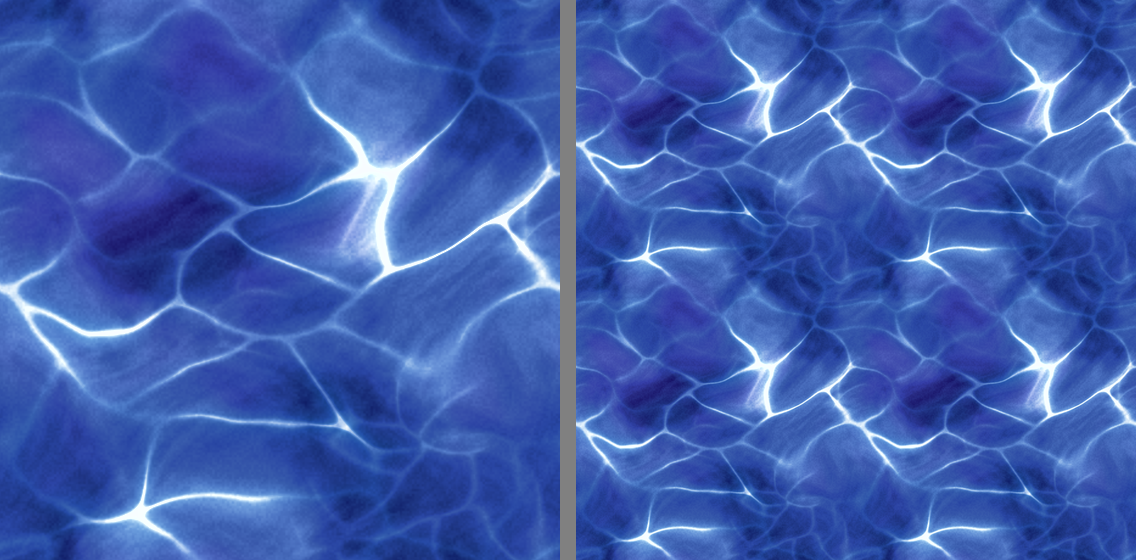
Left: one tile. Right: repeated 2 by 2.
Reproduce this texture procedurally as a three.js fragment shader.

```glsl
// Seamless blue water caustics: two warped, wrapping Voronoi webs give tapering
// light filaments with soft halos, laid over smoky, streaked, grainy depths.
// A single light level is built up and then mapped through a blue palette.

#define ORIGIN vec2(0.384, 0.571)  // part of the endless pattern shown
#define WEB_CELLS vec2(4.0, 6.0)   // main light cells across and up
#define FINE_CELLS vec2(6.0, 8.0)  // faint secondary cells
#define WARP 0.13                  // broad bending of the filaments
#define CURL 0.075                 // tighter bending
#define BASE_LEVEL 1.05            // average depth on the palette
#define CLOUDS 6.8                 // contrast of the smoky depths
#define HALO 1.7                   // glow around filaments
#define CORE 2.7                   // brightness of filament cores
#define STREAKS 0.8                // fibrous texture
#define GRAIN 0.42                 // fine speckle

varying vec2 vUv;

vec2 hash22(vec2 p) {
  vec3 q = fract(p.xyx * vec3(0.1031, 0.1030, 0.0973));
  q += dot(q, q.yzx + 33.33);
  return fract((q.xx + q.yz) * q.zy);
}

// Hash of a lattice cell that repeats after a whole period
vec2 cellHash(vec2 cell, vec2 period, float seed) {
  return hash22(floor(mod(cell + 0.5, period)) + seed * 17.3);
}

// Wrapping value noise, 0 to 1
float noise(vec2 uv, vec2 period, float seed) {
  vec2 p = uv * period;
  vec2 i = floor(p), f = p - i;
  f = f * f * f * (f * (f * 6.0 - 15.0) + 10.0);
  float a = cellHash(i, period, seed).x;
  float b = cellHash(i + vec2(1.0, 0.0), period, seed).x;
  float c = cellHash(i + vec2(0.0, 1.0), period, seed).x;
  float d = cellHash(i + vec2(1.0, 1.0), period, seed).x;
  return mix(mix(a, b, f.x), mix(c, d, f.x), f.y);
}

float fbm(vec2 uv, vec2 period, float seed) {
  float sum = 0.0, weight = 0.5;
  for (int k = 0; k < 5; k++) {
    sum += weight * noise(uv, period, seed + float(k));
    period *= 2.0;
    weight *= 0.52;
  }
  return sum;
}

vec2 bend(vec2 uv, vec2 period, float seed) {
  return vec2(noise(uv, period, seed), noise(uv, period, seed + 1.0)) - 0.5;
}

float smoothMin(float a, float b, float k) {
  float h = max(k - abs(a - b), 0.0) / k;
  return min(a, b) - 0.25 * h * h * k;
}

// Rounded distance to the nearest wrapping Voronoi border, in cell units
float borderDistance(vec2 uv, vec2 period, float seed) {
  vec2 p = uv * period;
  vec2 i = floor(p), f = p - i;
  vec2 nearest = vec2(0.0);
  float best = 100.0, border = 100.0;
  for (int k = 0; k < 25; k++) {
    vec2 o = vec2(mod(float(k), 5.0), floor((float(k) + 0.5) / 5.0)) - 2.0;
    vec2 r = o + 0.1 + 0.8 * cellHash(i + o, period, seed) - f;
    if (dot(r, r) < best) { best = dot(r, r); nearest = r; }
  }
  for (int k = 0; k < 25; k++) {
    vec2 o = vec2(mod(float(k), 5.0), floor((float(k) + 0.5) / 5.0)) - 2.0;
    vec2 r = o + 0.1 + 0.8 * cellHash(i + o, period, seed) - f;
    vec2 across = r - nearest;
    if (dot(across, across) > 0.0001)
      border = smoothMin(border, dot(0.5 * (r + nearest), normalize(across)), 0.09);
  }
  return max(border, 0.0);
}

// Palette from deep navy (level -1) to white (level 6)
vec3 waterColor(float level) {
  vec3 c = mix(vec3(0.05, 0.09, 0.38), vec3(0.11, 0.20, 0.50), clamp(level + 1.0, 0.0, 1.0));
  c = mix(c, vec3(0.16, 0.27, 0.64), clamp(level, 0.0, 1.0));
  c = mix(c, vec3(0.22, 0.35, 0.67), clamp(level - 1.0, 0.0, 1.0));
  c = mix(c, vec3(0.31, 0.46, 0.77), clamp(level - 2.0, 0.0, 1.0));
  c = mix(c, vec3(0.43, 0.59, 0.85), clamp(level - 3.0, 0.0, 1.0));
  c = mix(c, vec3(0.69, 0.80, 0.94), clamp(level - 4.0, 0.0, 1.0));
  return mix(c, vec3(0.97, 0.99, 1.0), clamp(level - 5.0, 0.0, 1.0));
}

void main() {
  // Bent coordinates shared by all layers
  vec2 st = vUv + ORIGIN;
  vec2 uv = st + WARP * bend(st, vec2(3.0), 1.0) + CURL * bend(st, vec2(7.0), 3.0);
  vec2 wavy = uv + 0.008 * bend(st, vec2(19.0), 5.0);

  // Main filaments: bright stretches are thin, weak ones blur away
  float strength = smoothstep(0.35, 0.85, noise(st, vec2(5.0, 6.0), 7.0));
  float spread = noise(st, vec2(4.0, 5.0), 8.0);
  float d = borderDistance(wavy, WEB_CELLS, 9.0);
  float halo = exp(-d * mix(14.0, 5.0, spread)) * (0.4 + 0.6 * strength);
  float swell = smoothstep(0.55, 0.95, noise(st, vec2(9.0, 11.0), 12.0));
  float width = mix(0.04, 0.018, strength) + 0.025 * swell * strength;
  float core = exp(-d * d / (width * width)) * (0.1 + 0.9 * strength);

  // Faint secondary filaments
  float fineMask = smoothstep(0.4, 0.85, noise(st, vec2(6.0, 5.0), 10.0));
  float fine = borderDistance(wavy + 0.12 * bend(st, vec2(5.0), 11.0), FINE_CELLS, 13.0);
  float wisps = fineMask * (0.8 * exp(-fine * 8.0) + 0.7 * exp(-fine * fine * 500.0));

  // Smoky depths, slanted fibres and speckle
  float clouds = fbm(uv + 0.09 * bend(uv, vec2(6.0), 33.0), vec2(4.0, 5.0), 14.0) - 0.48;
  vec2 slant = vec2(uv.x - uv.y, uv.y) + 0.05 * bend(st, vec2(6.0), 20.0);
  float streaks = 0.6 * noise(slant, vec2(30.0, 9.0), 22.0) + 0.4 * noise(slant, vec2(70.0, 19.0), 23.0) - 0.5;
  float grain = noise(st, vec2(230.0), 24.0) - 0.5;

  float level = BASE_LEVEL + CLOUDS * clouds + STREAKS * streaks + GRAIN * grain;
  level += HALO * halo * (1.0 + 2.0 * clouds) + CORE * core + wisps;

  // Violet drifts in the depths, cyan tint in the halos
  vec3 color = waterColor(level);
  float violet = smoothstep(0.45, 0.85, fbm(uv, vec2(4.0), 25.0));
  float cyan = halo * (1.0 - core) * noise(st, vec2(4.0), 31.0);
  color += violet * (1.0 - halo) * vec3(0.05, -0.03, 0.02) + cyan * vec3(-0.05, 0.07, 0.04);
  gl_FragColor = vec4(clamp(color, 0.0, 1.0), 1.0);
}
```
